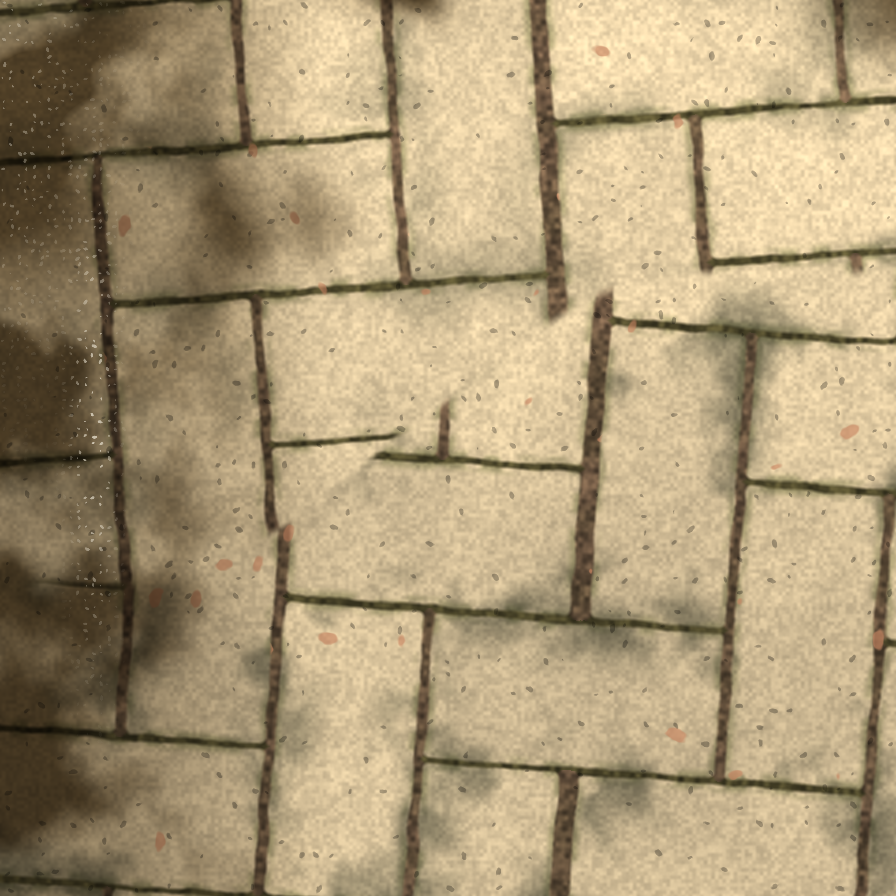
Write a Shadertoy shader that draws this texture.

```glsl
const float BRICK_WIDTH = 0.1676;
const vec3 SAND = vec3(0.90, 0.81, 0.645);
const vec3 SOIL = vec3(0.43, 0.34, 0.26);
const vec3 MOSS = vec3(0.31, 0.285, 0.17);
const vec3 CHIP = vec3(0.78, 0.52, 0.38);
const vec3 GLINT = vec3(0.88, 0.85, 0.78);

float hash(vec2 p) {
    vec3 q = fract(p.xyx * 0.1031);
    q += dot(q, q.yzx + 33.33);
    return fract((q.x + q.y) * q.z);
}

float noise(vec2 p) {
    vec2 i = floor(p), f = fract(p);
    f = f * f * (3.0 - 2.0 * f);
    return mix(mix(hash(i), hash(i + vec2(1, 0)), f.x),
               mix(hash(i + vec2(0, 1)), hash(i + vec2(1, 1)), f.x), f.y);
}

float fbm(vec2 p) {
    float sum = 0.0, amp = 0.5;
    for (int i = 0; i < 4; i++) {
        sum += amp * noise(p);
        p = mat2(1.6, 1.2, -1.2, 1.6) * p + 7.3;
        amp *= 0.5;
    }
    return sum / 0.9375;
}

// Irregular dots, one at most in each cell
float specks(vec2 p, float density, float size) {
    vec2 cell = floor(p);
    vec2 center = 0.3 + 0.4 * vec2(hash(cell + 11.0), hash(cell + 37.0));
    vec2 d = fract(p) - center;
    float turn = 6.283 * hash(cell + 71.0);
    d = vec2(d.x * cos(turn) + d.y * sin(turn), 1.7 * (d.y * cos(turn) - d.x * sin(turn)));
    float radius = size * (0.5 + hash(cell + 53.0)) + 0.12 * (noise(p * 7.0) - 0.5);
    return step(hash(cell), density) * (1.0 - smoothstep(radius - 0.06, radius + 0.06, length(d)));
}

float blob(vec2 p, vec2 center, vec2 radius) {
    vec2 d = (p - center) / radius;
    return exp(-dot(d, d));
}

// Herringbone of 2 by 1 bricks: xy is the brick corner, zw the signed side distances
vec4 herringbone(vec2 q, vec2 gap) {
    vec2 cell = floor(q);
    float k = mod(cell.x - cell.y, 4.0);
    bool lying = k < 1.5;
    vec2 corner = cell - (lying ? vec2(k, 0) : vec2(0, k < 2.5 ? 1 : 0));
    vec2 halfSize = lying ? vec2(1, 0.5) : vec2(0.5, 1);
    return vec4(corner, abs(q - corner - halfSize) - halfSize + gap);
}

vec3 paving(vec2 p, vec2 origin, float angle, float moss) {
    vec2 axis = vec2(cos(angle), sin(angle)), d = p - origin;
    vec2 q = vec2(dot(d, axis), dot(d, vec2(-axis.y, axis.x))) / BRICK_WIDTH;
    vec2 rough = q + 0.035 * (vec2(fbm(q * 5.0), fbm(q * 5.0 + 40.0)) - 0.5);

    // Upright joints are wider than level ones
    float wide = exp(-pow((p.x - 0.64) / 0.07, 2.0));
    vec2 gap = vec2(0.034 + 0.03 * wide, 0.022) + 0.014 * (noise(q * 2.3) - 0.5);
    vec4 brick = herringbone(rough, gap);
    vec2 side = brick.zw;
    float edge = length(max(side + 0.04, 0.0)) + min(max(side.x, side.y) + 0.04, 0.0) - 0.04;

    // Brick face with stains creeping in from the sides
    vec3 face = SAND * (0.96 + 0.08 * hash(brick.xy + 90.0));
    float stain = smoothstep(0.50, 0.72, fbm(q * 1.7 + 20.0 * moss)) * smoothstep(-0.42, -0.02, edge);
    face *= mix(vec3(1), vec3(0.62, 0.64, 0.63), stain * (0.4 + 0.6 * moss));
    float rim = smoothstep(-0.075, 0.0, edge) * smoothstep(0.25, 0.7, noise(q * 9.0));
    face *= 1.0 - rim * vec3(0.26, 0.23, 0.30);

    // Joint filling: gritty soil upright, dark moss level
    float upright = smoothstep(-0.02, 0.02, side.x - side.y);
    vec3 joint = mix(MOSS, SOIL, upright * (0.7 + 0.3 * noise(q * 6.0)));
    joint *= 0.62 + 0.7 * noise(q * 28.0);
    joint = mix(joint, CHIP, 0.8 * specks(q * 7.0, 0.06, 0.24));
    float soft = max(0.016, 1.0 / (iResolution.y * BRICK_WIDTH));
    return mix(face, joint, smoothstep(-soft, soft, edge));
}

// Leaf shade gathered on the left and along the top
float leafShade(vec2 p) {
    float left = 1.0 - smoothstep(0.08, 0.40, p.x);
    float shade = 0.34 * left + 0.40 * left * smoothstep(0.46, 0.70, fbm(p * 7.0 + 3.0));
    vec2 w = p + 0.06 * (vec2(fbm(p * 11.0), fbm(p * 11.0 + 30.0)) - 0.5);
    shade += 0.55 * blob(w, vec2(0.02, 0.20), vec2(0.09, 0.12));
    shade += 0.42 * blob(w, vec2(0.25, 0.27), vec2(0.06, 0.07));
    shade += 0.35 * blob(w, vec2(0.36, 0.24), vec2(0.04, 0.05));
    shade += 0.75 * blob(w, vec2(0.45, 0.0), vec2(0.05, 0.03));
    shade += 0.65 * blob(w, vec2(1.0, 0.0), vec2(0.07, 0.045));
    return min(shade, 0.74);
}

void mainImage(out vec4 fragColor, in vec2 fragCoord) {
    // Canvas units, with y running downward
    vec2 p = fragCoord / iResolution.y;
    p.y = 1.0 - p.y;

    // Two tilted stretches of paving meet along a curved seam
    float seam = 0.651 - 0.352 * smoothstep(0.143, 0.781, p.x) + 0.02 * (noise(p * 18.0) - 0.5);
    float lower = smoothstep(-0.008, 0.008, p.y - seam);
    vec3 color = mix(paving(p, vec2(0.107, 0.174), -0.07, 0.2),
                     paving(p, vec2(0.3255, 0.5), 0.075, 1.0), lower);
    color *= mix(1.04, 0.91, smoothstep(0.2, 0.75, p.y));

    // Sandy grain, pits and loose chips
    color *= 1.0 + 0.17 * (noise(p * 240.0) - 0.5) + 0.14 * (fbm(p * 75.0) - 0.5);
    color *= 1.0 + 0.12 * (fbm(p * 9.0) - 0.5);
    color *= 1.0 - 0.28 * specks(p * 55.0, 0.16, 0.18);
    color = mix(color, CHIP, 0.65 * specks(p * 26.0 + 5.0, 0.035, 0.2));

    // Shade, then wet glints over it
    color *= 1.0 - leafShade(p) * vec3(0.92, 0.97, 1.06);
    float wet = blob(p, vec2(0.105, 0.48), vec2(0.022, 0.2)) + 0.5 * blob(p, vec2(0.0, 0.1), vec2(0.1, 0.25));
    color = mix(color, GLINT, 0.8 * min(wet, 1.0) * specks(p * 120.0, 0.4, 0.24));
    fragColor = vec4(clamp(color, 0.0, 1.0), 1.0);
}
```
